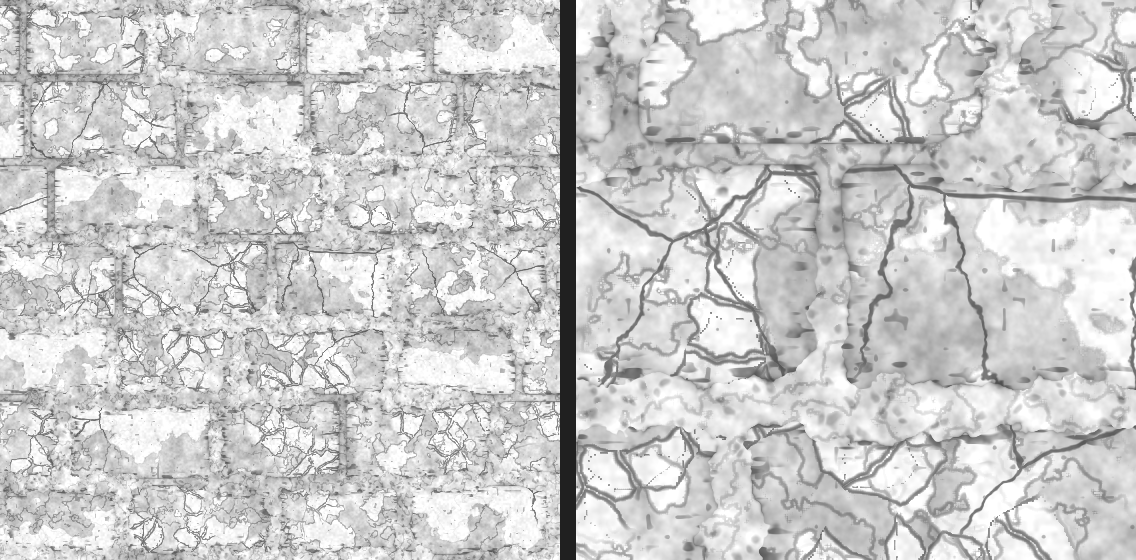
Left: the whole. Right: its middle third, enlarged.
Write a WebGL 2 fragment shader that draws this texture map.

```glsl
#version 300 es
precision highp float;
// Weathered pale brick wall: ragged mortar, flaking plaster and fine cracks.
#define ROWS 7.0          // courses down the canvas
#define PAIR 0.5          // width of one wide plus one narrow brick
#define WIDE 0.273        // width of the wide brick
#define JOINT 0.0125      // mortar width
#define CORNER 0.012      // brick corner radius
#define RAGGED 0.034      // reach of mortar over the brick edges
#define PLASTERED 0.30    // share of bricks with one large plaster coat
#define CRACKED 0.45      // share of bricks with long cracks
#define BRICK_TONE 0.845
#define MORTAR_TONE 0.905
#define PLASTER_TONE 0.975
#define INK_TONE 0.30     // cracks and deep edges

uniform vec2 u_resolution;
out vec4 fragColor;

// Left edge of a wide brick in each course, from the top
const float courseStart[7] = float[7](0.268, 0.049, 0.091, 0.212, 0.427, 0.112, 0.219);

float hash(vec2 p) {
  vec3 a = fract(p.xyx * vec3(0.1031, 0.1030, 0.0973));
  a += dot(a, a.yzx + 33.33);
  return fract((a.x + a.y) * a.z);
}

float noise(vec2 p) {
  vec2 i = floor(p), f = fract(p);
  f = f * f * (3.0 - 2.0 * f);
  return mix(mix(hash(i), hash(i + vec2(1, 0)), f.x),
             mix(hash(i + vec2(0, 1)), hash(i + vec2(1, 1)), f.x), f.y);
}

float fbm(vec2 p) {
  float sum = 0.0, gain = 0.533;
  for (int i = 0; i < 4; i++) {
    sum += gain * noise(p);
    p = mat2(1.6, 1.2, -1.2, 1.6) * p + 17.3;
    gain *= 0.5;
  }
  return sum;
}

// Cellular noise: nearest distance, distance to the cell border, cell value
vec3 cells(vec2 p) {
  vec2 near = vec2(9.0), next = vec2(9.0);
  float value = 0.0;
  for (int y = -1; y <= 1; y++)
    for (int x = -1; x <= 1; x++) {
      vec2 c = floor(p) + vec2(x, y);
      vec2 d = c + vec2(hash(c), hash(c + 71.7)) - p;
      if (dot(d, d) < dot(near, near)) { next = near; near = d; value = hash(c + 23.1); }
      else if (dot(d, d) < dot(next, next)) next = d;
    }
  return vec3(length(near), dot(0.5 * (near + next), normalize(next - near)), value);
}

// Thin line along the zero level of a field, width in canvas units
float contour(float field, float width) {
  float slope = max(fwidth(field) * u_resolution.y, 0.5);
  return 1.0 - smoothstep(0.3 * width, width + 0.001, abs(field) / slope);
}

float courseTop(float row) { return (row + 0.025 - 0.05 * mod(row, 2.0)) / ROWS; }

void main() {
  vec2 p = gl_FragCoord.xy / u_resolution;
  p.y = 1.0 - p.y;
  // Brick layout
  float row = floor(p.y * ROWS - 0.025 * cos(3.14159 * p.y * ROWS));
  float x = p.x - courseStart[(int(row) + 7) % 7];
  float pair = floor(x / PAIR);
  x -= pair * PAIR;
  bool wide = x < WIDE;
  vec2 low = vec2(wide ? 0.0 : WIDE, courseTop(row));
  vec2 high = vec2(wide ? WIDE : PAIR, courseTop(row + 1.0));
  vec2 halfSize = 0.5 * (high - low - JOINT);
  vec2 local = vec2(x, p.y) - 0.5 * (low + high);
  vec2 id = vec2(pair * 2.0 + (wide ? 0.0 : 1.0), row) + 40.0;
  // Shared noise layers
  float mottle = fbm(p * 15.0), fine = fbm(p * 75.0 + 5.0), grain = noise(p * 270.0);
  vec2 warped = p + 0.02 * vec2(fbm(p * 38.0), fbm(p * 38.0 + 50.0));
  // Rounded brick with mortar creeping over its edges
  vec2 q = abs(local) - halfSize + CORNER;
  float box = length(max(q, 0.0)) + min(max(q.x, q.y), 0.0) - CORNER;
  float creep = smoothstep(0.24, 0.55, noise(p * 10.0 + 7.0));
  float edge = box + RAGGED * creep * (fbm(p * 52.0) - 0.24);
  float brick = smoothstep(1.0, -1.0, edge * u_resolution.y);
  // Brick face: mottled, with a plaster coat or clustered flakes
  float face = BRICK_TONE + 0.24 * (mottle - 0.5) + 0.34 * (fine - 0.5);
  float side = hash(id + 9.0) < 0.5 ? -1.0 : 1.0;
  float sheet = 0.55 * side * local.y / halfSize.y + 2.6 * (mottle - 0.5) + 0.04;
  float patches = 3.0 * (fbm(p * 21.0 + 31.0) - 0.6);
  bool plastered = hash(id) < PLASTERED;
  float coat = (plastered ? sheet : patches) + 0.5 * (fine - 0.5);
  vec3 flake = cells(warped * 27.0);
  float cluster = smoothstep(0.48, 0.56, noise(p * 12.0 + 80.0)) * (plastered ? 0.0 : 1.0);
  float chip = cluster * step(0.45, flake.z);
  float white = max(smoothstep(-0.05, 0.06, coat), chip * smoothstep(0.03, 0.07, flake.y));
  face = mix(face, PLASTER_TONE + 0.14 * (fine - 0.5), white);
  // Lines, cracks, pits and worn edge dashes
  float rim = contour(coat, 0.0007) * (plastered ? 0.15 : 0.4);
  rim = max(rim, 0.65 * chip * contour(flake.y - 0.05, 0.0007));
  float crusty = smoothstep(0.4, 0.65, noise(p * 13.0 + 22.0)) * (1.0 - 0.8 * white);
  rim = max(rim, 0.45 * crusty * contour(fbm(p * 40.0 + 12.0) - 0.5, 0.0006));
  vec3 split = cells((p + 0.016 * vec2(fine, mottle)) * 9.0 + 3.0);
  float crack = step(hash(id + 4.0), CRACKED) * smoothstep(0.42, 0.6, noise(p * 8.0 + 60.0));
  rim = max(rim, 0.75 * crack * (1.0 - smoothstep(0.005, 0.019, split.y)));
  float dash = smoothstep(0.62, 0.8, noise(p * vec2(95.0, 300.0)));
  rim = max(rim, 0.65 * dash * smoothstep(-0.016, -0.002, edge));
  rim = max(rim, 0.4 * smoothstep(0.88, 0.96, noise(p * 170.0 + 9.0)));
  face = mix(face, INK_TONE, rim) - 0.09 * exp(min(edge, 0.0) / 0.005);
  // Mortar: crusty and bright where built up, shaded where recessed
  vec3 pit = cells(warped * 100.0);
  float hollow = smoothstep(0.5, 0.75, noise(p * vec2(8.0, 15.0) + 30.0));
  float mortar = MORTAR_TONE + 0.42 * (fine - 0.5) - 0.1 * hollow - 0.11 * (1.0 - creep);
  mortar -= 0.2 * smoothstep(0.4, 0.1, pit.x) * step(0.6, pit.z);
  mortar -= 0.14 * contour(fbm(p * 55.0 + 3.0) - 0.5, 0.0006);
  // Join the two with a broken dark outline
  float broken = mix(0.7, smoothstep(0.35, 0.8, noise(p * 85.0)), creep);
  float tone = mix(mix(mortar, face, brick), INK_TONE, 0.58 * broken * exp(-abs(edge) / 0.0015));
  fragColor = vec4(vec3(clamp(tone + 0.09 * (grain - 0.5), 0.0, 1.0)), 1.0);
}
```
